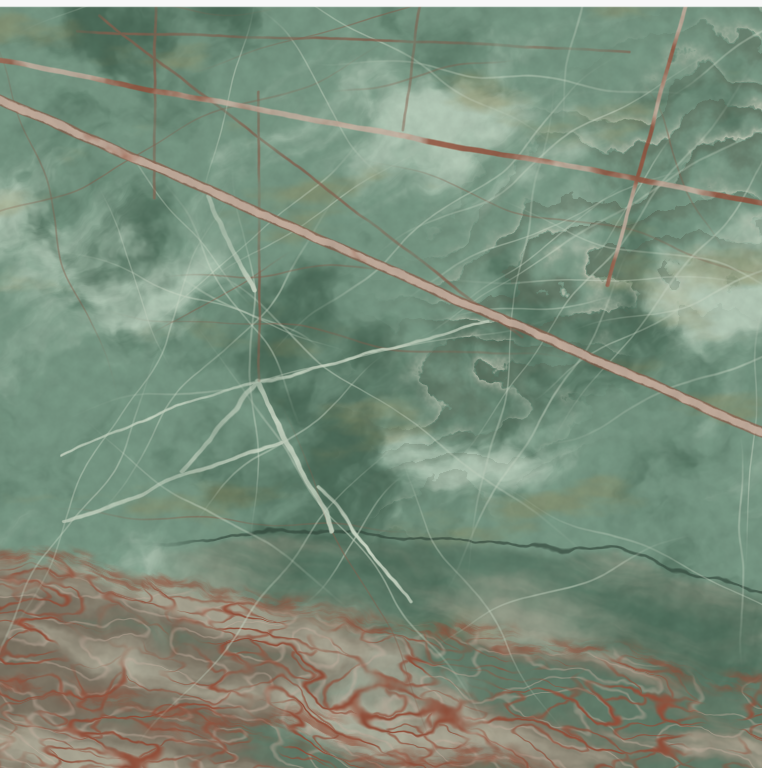
Reproduce this texture procedurally as a Shadertoy shader.

```glsl
// Polished green quartzite slab: cloudy jade, flaky ridges, pale and rusty veins.
const vec3 DEEP = vec3(0.29, 0.41, 0.34);
const vec3 JADE = vec3(0.45, 0.575, 0.50);
const vec3 PALE = vec3(0.71, 0.79, 0.72);
const vec3 BROWN = vec3(0.47, 0.42, 0.36);
const vec3 BEIGE = vec3(0.66, 0.63, 0.56);
const vec3 RUST = vec3(0.56, 0.31, 0.23);
const vec3 PINK = vec3(0.76, 0.68, 0.62);
const vec3 MILK = vec3(0.77, 0.82, 0.75);
const vec3 OCHRE = vec3(0.56, 0.53, 0.36);
const vec3 PAPER = vec3(0.97);
const float SLAB_TOP = 0.991;
const int HAIRLINES = 60;
// Cloud centres and radii
const vec3 CLOUDS[6] = vec3[6](vec3(0.94, 0.61, 0.12), vec3(0.6, 0.39, 0.1), vec3(0.02, 0.72, 0.09),
    vec3(0.59, 0.85, 0.09), vec3(0.17, 0.64, 0.1), vec3(0.46, 0.08, 0.12));
// Milky branches: start and end
const vec2 FORK = vec2(0.338, 0.505), KNEE = vec2(0.37, 0.43);
const vec4 BRANCHES[8] = vec4[8](vec4(FORK, KNEE), vec4(KNEE, 0.43, 0.31), vec4(0.27, 0.74, 0.333, 0.62),
    vec4(FORK, 0.24, 0.385), vec4(KNEE, 0.08, 0.32), vec4(0.41, 0.37, 0.53, 0.22),
    vec4(FORK, 0.64, 0.58), vec4(FORK, 0.08, 0.41));
// Faint brown veins: start and end
const vec4 FAINT[5] = vec4[5](vec4(0.13, 0.98, 0.68, 0.56), vec4(0.338, 0.88, FORK),
    vec4(0.203, 1, 0.2, 0.74), vec4(0.548, 1, 0.525, 0.83), vec4(0.1, 0.96, 0.82, 0.935));

vec2 hash2(vec2 p) {
    vec3 q = fract(p.xyx * vec3(0.1031, 0.1030, 0.0973));
    q += dot(q, q.yzx + 33.33);
    return fract((q.xx + q.yz) * q.zy);
}
float corner(vec2 cell, vec2 offset) {
    float a = 6.2832 * hash2(cell).x;
    return dot(vec2(cos(a), sin(a)), offset);
}
float noise(vec2 p) {
    vec2 i = floor(p), f = p - i, u = f * f * f * (f * (f * 6.0 - 15.0) + 10.0), e = vec2(1, 0);
    return mix(mix(corner(i, f), corner(i + e, f - e), u.x),
               mix(corner(i + e.yx, f - e.yx), corner(i + 1.0, f - 1.0), u.x), u.y);
}
float fbm(vec2 p) {
    float sum = 0.0, amp = 0.8;
    for (int i = 0; i < 5; i++, amp *= 0.5) {
        sum += amp * noise(p);
        p = mat2(1.6, 1.2, -1.2, 1.6) * p + 7.3;
    }
    return sum;
}
vec2 turn(vec2 p, float a) { return mat2(cos(a), -sin(a), sin(a), cos(a)) * p; }
float stroke(float d, float w) {
    float px = 1.0 / iResolution.y;
    return 1.0 - smoothstep(max(w - px, 0.0), w + px, abs(d));
}
float crack(vec2 p, float w) { return 1.0 - smoothstep(0.0, w, abs(noise(p))); }
float vein(vec2 p, vec4 ends, float w) {
    vec2 ab = ends.zw - ends.xy, d = p - ends.xy;
    return stroke(length(d - ab * clamp(dot(d, ab) / dot(ab, ab), 0.0, 1.0)), w);
}

void mainImage(out vec4 fragColor, in vec2 fragCoord) {
    vec2 p = fragCoord / iResolution.y;
    vec2 wobble = vec2(fbm(p * 7.0), fbm(p * 7.0 + 31.0));
    float patchy = fbm(p * 9.0 + 50.0), grain = fbm(p * 45.0);

    // Cloudy jade with brushed streaks
    float streak = fbm(turn(p, 0.5) * vec2(5, 19) + wobble);
    float cloud = fbm(p * 3.2 + 0.5 * wobble + 4.0) + 0.22 * streak;
    float glow = 0.55 * cloud;
    for (int i = 0; i < 6; i++) {
        vec2 d = turn(p + 0.09 * wobble - CLOUDS[i].xy, 0.35) / CLOUDS[i].z;
        glow += 0.6 * exp(-dot(d, d * vec2(0.7, 1.8)));
    }
    vec3 col = mix(DEEP, JADE, smoothstep(-0.5, 0.02, cloud));
    col = mix(col, PALE, 0.9 * smoothstep(0.1, 0.62, glow + 0.2 * streak));
    col = mix(col, OCHRE, 0.4 * smoothstep(0.15, 0.5, fbm(p * vec2(4, 10) + 12.0)));

    // Flaky ridges: bright ragged lip above a shaded hollow
    vec2 q = turn(p, 0.3);
    float axis = mix(0.45, 0.88, clamp(2.0 * p.x - 1.0, 0.0, 1.0));
    float flaky = exp(-pow(abs(p.y - axis) / 0.16, 2.0)) * smoothstep(0.4, 0.68, p.x);
    float t = fract(q.y * 19.0 + 2.3 * noise(q * vec2(6, 9)) + 0.9 * fbm(q * 17.0));
    float lip = smoothstep(0.0, 0.07, t) * exp(-6.0 * t) * smoothstep(-0.25, 0.25, patchy);
    col = mix(col, mix(BROWN, DEEP, 0.65), 0.6 * flaky * smoothstep(0.45, 0.95, t) * smoothstep(1.0, 0.97, t));
    col = mix(col, mix(MILK, BEIGE, 0.35), min(1.0, 1.3 * flaky * lip));

    // Layered brown bed below a sloping boundary
    float below = 0.275 - 0.165 * p.x + 0.045 * wobble.x - p.y;
    vec2 s = turn(p, -0.24) + 0.035 * wobble;
    float layer = fbm(s * vec2(3, 13) + 20.0);
    vec3 bed = mix(BROWN, BEIGE, smoothstep(-0.15, 0.4, layer));
    bed = mix(bed, mix(DEEP, JADE, 0.35), 0.85 * smoothstep(0.0, 0.4, 0.5 * p.x - 0.2 - layer));
    bed = mix(bed, mix(PALE, BEIGE, 0.4), 0.75 * smoothstep(0.2, 0.6, glow));
    float inBed = smoothstep(-0.02, 0.03, below);
    col = mix(col, bed, 0.9 * inBed);

    // Grey shelf under a dark seam
    float seam = 0.305 - 0.25 * (p.x - 0.45) * (p.x - 0.45) + 0.03 * wobble.y - p.y;
    float right = smoothstep(0.18, 0.3, p.x);
    col = mix(col, mix(DEEP, BEIGE, smoothstep(-0.3, 0.6, layer)),
              0.65 * smoothstep(0.0, 0.015, seam) * (1.0 - inBed) * right);
    col = mix(col, DEEP * 0.65, 0.65 * stroke(seam, 0.0018) * right);

    // Rusty crackle in the bed
    float web = max(crack(s * vec2(8, 28), 0.07), 0.7 * crack(s * vec2(17, 40) + 9.0, 0.09));
    col = mix(col, PINK, 0.4 * inBed * crack(s * vec2(14, 34) + 3.0, 0.08));
    col = mix(col, RUST, inBed * web * smoothstep(-0.3, 0.35, patchy + 0.2 - 0.15 * p.x));
    float band = exp(-pow(abs(below) / 0.014, 2.0)) + exp(-pow(abs(below - 0.17) / 0.016, 2.0));
    col = mix(col, RUST, 0.65 * band * smoothstep(-0.25, 0.3, fbm(s * vec2(14, 60))));

    // Web of fine hairlines
    for (int i = 0; i < HAIRLINES; i++) {
        vec2 id = vec2(i, 17), r = hash2(id + 5.0);
        vec2 h = turn(p - hash2(id) * vec2(1, 0.85) - vec2(0, 0.2), 3.1416 * r.x);
        h.y += 0.03 * noise(h * 6.0 + float(i)) + 0.003 * wobble.x;
        float fade = 1.0 - smoothstep(0.3, 1.0, abs(h.x) / mix(0.1, 0.38, r.y));
        vec3 tint = i % 5 == 0 ? mix(RUST, BROWN, 0.5) : MILK;
        col = mix(col, tint, stroke(h.y, 0.0009) * fade * clamp(0.38 + 0.3 * patchy, 0.0, 1.0));
    }

    // Milky branches, then faint, rusty and pink veins
    vec2 v = p + 0.005 * wobble;
    float milky = 0.0, faint = 0.0;
    for (int i = 0; i < 8; i++)
        milky = max(milky, vein(p + 0.013 * wobble, BRANCHES[i], 0.0034 - 0.00025 * float(i)));
    for (int i = 0; i < 5; i++) faint = max(faint, vein(v, FAINT[i], 0.0017));
    col = mix(col, MILK, milky * clamp(0.75 + 0.5 * patchy, 0.0, 1.0));
    col = mix(col, mix(RUST, BROWN, 0.55), faint * clamp(0.55 + patchy, 0.0, 0.8));
    float rusty = max(vein(v, vec4(-0.02, 0.925, 1.02, 0.73), 0.0034), vein(v, vec4(0.896, 1, 0.79, 0.63), 0.0025));
    col = mix(col, mix(PINK, RUST, smoothstep(-0.2, 0.25, patchy)), 0.85 * rusty);
    vec4 main = vec4(-0.02, 0.878, 1.02, 0.425);
    col = mix(col, mix(RUST, BROWN, 0.4), 0.75 * vein(v, main, 0.0066));
    col = mix(col, mix(PINK, RUST, 0.7 * smoothstep(0.15, 0.4, patchy)), 0.9 * vein(v + 0.002 * grain, main, 0.0047));

    // Mineral grain and the blank strip above the slab
    col = mix(col * (1.0 + 0.07 * grain), PAPER, stroke(p.y - 1.1, 1.1 - SLAB_TOP));
    fragColor = vec4(col, 1);
}
```
